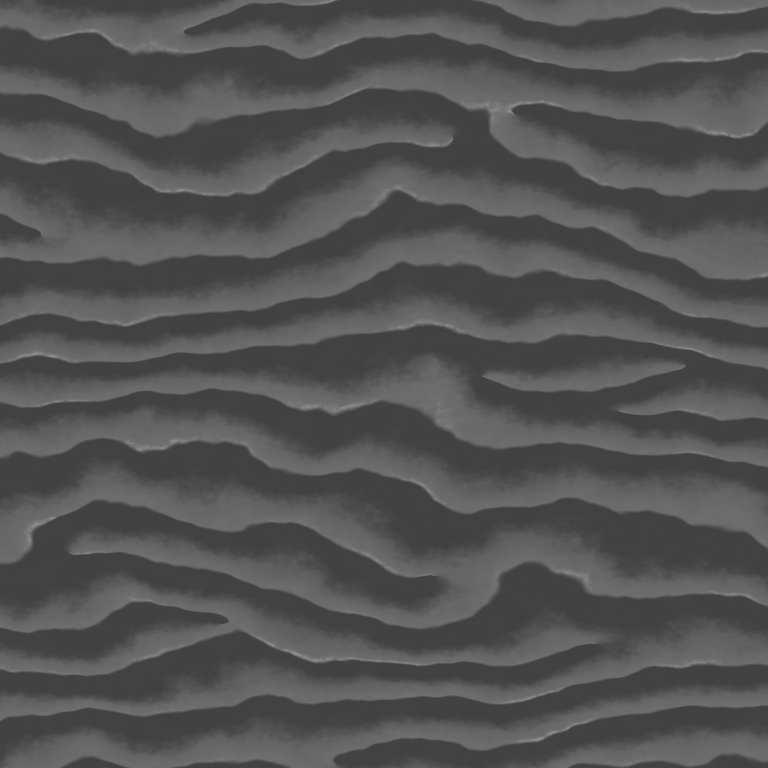
Give the GLSL for this texture, as a WebGL 1 fragment shader.

```glsl
precision highp float;
uniform vec2 u_resolution;

vec2 hash2(vec2 p) {
  return fract(sin(vec2(dot(p, vec2(127.1, 311.7)), dot(p, vec2(269.5, 183.3)))) * 43758.5);
}

vec2 gradientAt(vec2 cell) {
  return hash2(cell) * 2.0 - 1.0;
}

float gradientNoise(vec2 p) {
  vec2 i = floor(p), f = fract(p);
  vec2 u = f * f * f * (f * (f * 6.0 - 15.0) + 10.0);
  float low = mix(dot(gradientAt(i), f),
                  dot(gradientAt(i + vec2(1, 0)), f - vec2(1, 0)), u.x);
  float high = mix(dot(gradientAt(i + vec2(0, 1)), f - vec2(0, 1)),
                   dot(gradientAt(i + vec2(1, 1)), f - vec2(1, 1)), u.x);
  return mix(low, high, u.y);
}

float fbm(vec2 p) {
  float sum = 0.0, amplitude = 0.6;
  for (int i = 0; i < 4; i++) {
    sum += amplitude * gradientNoise(p);
    p = p * 2.03 + 17.3;
    amplitude *= 0.55;
  }
  return sum;
}

// Each full turn around a fork adds or removes one ripple.
float forks(vec2 uv) {
  float turns = 0.0;
  for (int i = 0; i < 12; i++) {
    float k = float(i);
    vec2 center = (vec2(mod(k, 3.0), floor(k / 3.0)) + hash2(vec2(k, 4.7))) / vec2(3.0, 4.0);
    vec2 d = (uv - center) * vec2(1.0, 2.0);
    turns += (mod(k, 2.0) * 2.0 - 1.0) * atan(d.y, d.x) / 6.28319;
  }
  return turns;
}

float ripplePhase(vec2 uv) {
  return uv.y * 13.5 + forks(uv)
    + 1.3 * gradientNoise(uv * vec2(2.4, 2.8) + 3.1)
    + 0.75 * gradientNoise(uv * vec2(6.0, 6.5) + 11.4)
    + 0.28 * gradientNoise(uv * vec2(14.0, 15.0) + 7.9)
    + 0.07 * gradientNoise(uv * vec2(45.0, 50.0));
}

void main() {
  vec2 uv = gl_FragCoord.xy / u_resolution.y;
  float phase = fract(ripplePhase(uv));
  float wisps = fbm(uv * vec2(22.0, 38.0) + 5.0);
  float grain = fbm(uv * vec2(95.0, 120.0));

  // Crisp crest below, ragged fade into shadow above.
  float fade = 0.5 + 0.32 * gradientNoise(uv * vec2(4.0, 7.0) + 21.0)
    + 0.2 * wisps + 0.1 * grain;
  float lit = smoothstep(0.0, 0.07, phase)
    * (1.0 - smoothstep(fade - 0.18, fade + 0.18, phase));

  float sand = mix(0.425, 0.355, smoothstep(0.05, 0.6, phase)) + 0.025 * wisps;
  float shadow = 0.258 + 0.012 * wisps;
  float tone = mix(shadow, sand, lit);

  // Broken pale glints along the crest.
  float crest = exp(-pow((phase - 0.07) / 0.04, 2.0));
  float patches = smoothstep(0.0, 0.35, gradientNoise(uv * vec2(8.0, 10.0) + 40.0));
  tone += 0.13 * crest * patches * clamp(0.6 + 1.6 * grain, 0.0, 1.0);

  tone += 0.018 * grain * (0.3 + lit);
  gl_FragColor = vec4(vec3(tone), 1.0);
}
```
